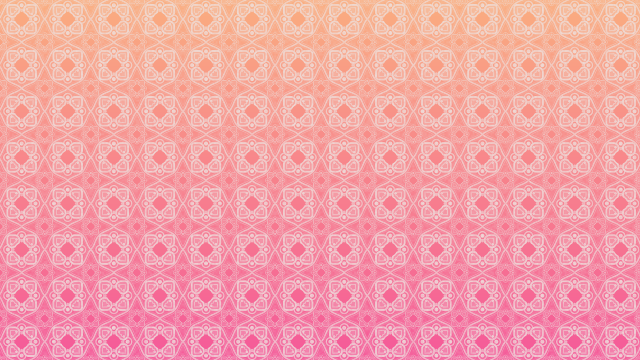
Give the GLSL for this pattern, as a Shadertoy shader.

```glsl
// Lace damask on a peach-to-pink gradient: large and small rosettes, each made
// of four round hearts on the diagonals, alternate inside an ogee lattice.
// Every rosette is folded by symmetry and drawn with distance functions.

#define CELL 0.128                      // repeat, in canvas heights
#define FIRST_CENTRE vec2(0.0602, 0.9468)
#define SMALL_SCALE 0.54
#define LINE_WIDTH 0.016                // half width, in cells
#define OGEE_BULGE 0.13
#define LACE_COLOUR vec3(0.93, 0.88, 0.87)
#define TOP_COLOUR vec3(0.98, 0.68, 0.50)
#define MID_COLOUR vec3(0.97, 0.51, 0.55)
#define LOW_COLOUR vec3(0.96, 0.35, 0.60)
#define GRAIN 0.26
#define VEIL 0.20

float hash(vec2 p) {
    return fract(sin(dot(p, vec2(127.1, 311.7))) * 43758.5453);
}

float noise(vec2 p) {
    vec2 i = floor(p), f = fract(p);
    f = f * f * (3.0 - 2.0 * f);
    return mix(mix(hash(i), hash(i + vec2(1, 0)), f.x),
               mix(hash(i + vec2(0, 1)), hash(i + vec2(1, 1)), f.x), f.y);
}

float fill(float d, float px) { return clamp(0.5 - d / px, 0.0, 1.0); }

float stroke(float d, float halfWidth, float px) {
    return fill(abs(d) - halfWidth, px);
}

// Heart of unit height with a right-angled tip at the origin
float heartDistance(vec2 p) {
    p.x = abs(p.x);
    if (p.x + p.y > 1.0) return length(p - vec2(0.25, 0.75)) - sqrt(2.0) / 4.0;
    vec2 notch = p - vec2(0, 1);
    vec2 side = p - 0.5 * max(p.x + p.y, 0.0);
    return sqrt(min(dot(notch, notch), dot(side, side))) * sign(p.x - p.y);
}

// Lace coverage of one rosette around the origin
float rosette(vec2 q, float px) {
    vec2 a = abs(q);
    vec2 axis = vec2(max(a.x, a.y), min(a.x, a.y));
    float along = (a.x + a.y) * sqrt(0.5);
    float across = abs(a.x - a.y) * sqrt(0.5);

    // Rounded heart with an inner outline and a curl in each lobe
    const float size = 0.135;
    vec2 h = vec2(across, 0.355 - along) / size;
    float d = heartDistance(h) * size - 0.075;
    float curl = length(vec2(across - 0.075, along - 0.235));
    float lace = 0.32 * fill(d, px);
    lace = max(lace, 0.86 * stroke(d + 0.016, LINE_WIDTH * 1.4, px));
    lace = max(lace, 0.72 * stroke(d + 0.080, LINE_WIDTH, px));
    lace = max(lace, 0.84 * fill(curl - 0.032, px));

    // Beads and loops that join the hearts on the axes
    float bead = length(axis - vec2(0.30, 0.0));
    lace = max(lace, 0.90 * fill(bead - 0.044, px));
    lace = max(lace, 0.74 * stroke(bead - 0.088, LINE_WIDTH, px));
    lace = max(lace, 0.66 * fill(length(axis - vec2(0.19, 0.0)) - 0.034, px));
    return lace * smoothstep(0.125, 0.150, length(q));
}

// Ogee lines that cross midway between the large rosettes
float lattice(vec2 q, float px) {
    vec2 a = abs(q);
    float wave = cos(3.14159 * (a.x - a.y));
    float d = (a.x + a.y - 0.5 - OGEE_BULGE * wave * wave) * sqrt(0.5);
    float lace = 0.74 * stroke(d, LINE_WIDTH * 1.2, px);
    lace = max(lace, 0.42 * stroke(d - 0.045, LINE_WIDTH * 0.7, px));
    return max(lace, 0.22 * stroke(d + 0.032, 0.024, px));
}

vec3 background(float y) {
    return y < 0.5 ? mix(LOW_COLOUR, MID_COLOUR, y * 2.0)
                   : mix(MID_COLOUR, TOP_COLOUR, y * 2.0 - 1.0);
}

void mainImage(out vec4 fragColor, in vec2 fragCoord) {
    vec2 uv = fragCoord / iResolution.y;
    float px = 1.0 / (iResolution.y * CELL);
    vec2 p = (uv - FIRST_CENTRE) / CELL;
    vec2 large = fract(p + 0.5) - 0.5;
    vec2 small = fract(p) - 0.5;

    float lace = lattice(large, px);
    lace = max(lace, rosette(large, px));
    lace = max(lace, 0.68 * rosette(small / SMALL_SCALE, px / SMALL_SCALE));

    // Uneven weave wears the lace and leaves a faint veil on the ground
    float weave = noise(p * 26.0);
    lace *= 1.0 - GRAIN * weave;
    float open = smoothstep(0.14, 0.20, length(large))
               * smoothstep(0.07, 0.11, length(small));
    float veil = VEIL * open * weave;

    vec3 colour = mix(background(uv.y), LACE_COLOUR, max(lace, veil));
    fragColor = vec4(colour, 1.0);
}
```
